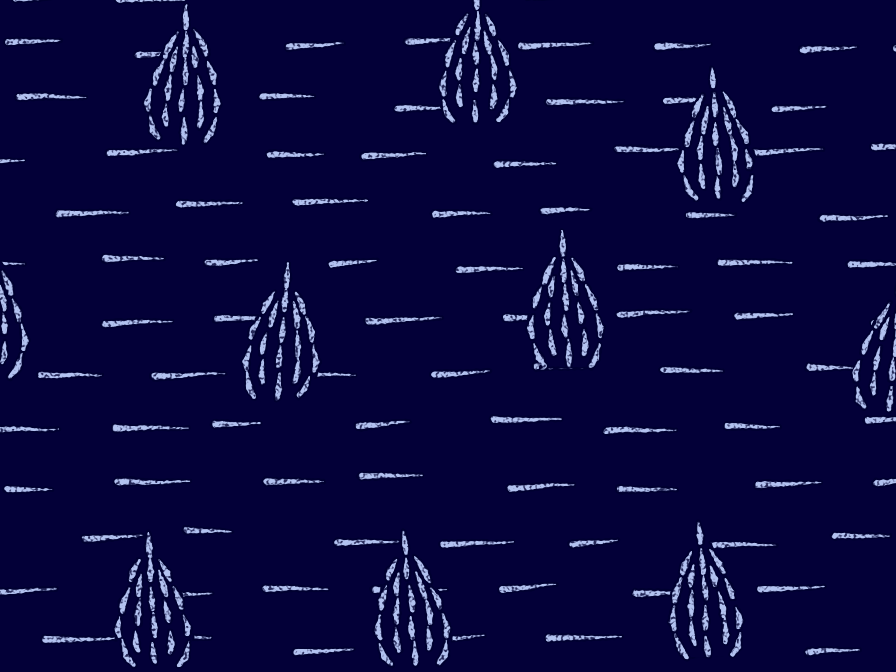
Give the GLSL for this pattern, as a Shadertoy shader.

```glsl
// Chalky seed-shaped drops made of short strokes, over rows of tapered dashes on navy.

vec2 hash2(vec2 p) {
    vec3 q = fract(p.xyx * vec3(0.1031, 0.1030, 0.0973));
    q += dot(q, q.yzx + 33.33);
    return fract((q.xx + q.yz) * q.zy);
}

float cornerGradient(vec2 cell, vec2 offset) {
    float a = 6.2832 * hash2(cell).x;
    return dot(vec2(cos(a), sin(a)), offset);
}

// Gradient noise, roughly -0.7 to 0.7
float noise(vec2 p) {
    vec2 i = floor(p), f = p - i, s = f * f * (3.0 - 2.0 * f), e = vec2(1, 0);
    return mix(mix(cornerGradient(i, f), cornerGradient(i + e, f - e), s.x),
               mix(cornerGradient(i + e.yx, f - e.yx), cornerGradient(i + 1.0, f - 1.0), s.x), s.y);
}

// Distance to a stroke from a to b whose radius goes from ra to rb
float taperedStroke(vec2 p, vec2 a, vec2 b, float ra, float rb) {
    vec2 pa = p - a, ba = b - a;
    float h = clamp(dot(pa, ba) / dot(ba, ba), 0.0, 1.0);
    return length(pa - ba * h) - mix(ra, rb, h);
}

// One dash per cell, each row slid sideways by its own amount
float dashes(vec2 p) {
    vec2 size = vec2(0.19, 0.081);
    float row = floor(p.y / size.y);
    p.x += size.x * hash2(vec2(row, 71.0)).x;
    vec2 id = vec2(floor(p.x / size.x), row);
    vec2 q = p - id * size;
    vec2 r = hash2(id + 13.0), s = hash2(id + 47.0);
    vec2 start = vec2(0.01 + 0.06 * r.x, 0.026 + 0.026 * r.y);
    vec2 reach = vec2(mix(0.065, 0.11, s.x), 0.009 * s.y - 0.002);
    return taperedStroke(q, start, start + reach, 0.0046, 0.0008);
}

const float DROP_HEIGHT = 0.185;

// Half width of a drop at height t, 0 at the base and 1 at the tip
float dropWidth(float t) {
    t = clamp(t, 0.0, 1.0);
    return 0.127 * sqrt(t + 0.08) * pow(1.0 - t, 1.15);
}

vec2 dropPoint(float side, float t) {
    return vec2(side * dropWidth(t), t * DROP_HEIGHT);
}

// Distances to the strokes (x) and the silhouette (y) of the nearest drop
vec2 drops(vec2 p) {
    vec2 size = vec2(0.44, 0.34);
    float row = floor(p.y / size.y);
    p.x += 0.5 * size.x * mod(row, 2.0);
    vec2 id = vec2(floor(p.x / size.x), row);
    vec2 r = hash2(id + 5.0), s = hash2(id + 29.0);
    vec2 q = p - (id + 0.5) * size - (r - 0.5) * vec2(0.12, 0.14);
    q.y += 0.5 * DROP_HEIGHT;
    q.x -= 0.22 * (s.x - 0.5) * (q.y - 0.5 * DROP_HEIGHT);

    float outline = max(abs(q.x) - dropWidth(q.y / DROP_HEIGHT),
                        abs(q.y - 0.5 * DROP_HEIGHT) - 0.5 * DROP_HEIGHT) - 0.007;
    float d = 1.0;
    for (float c = -2.0; c <= 2.0; c++) {
        float inner = mod(abs(c), 2.0);
        float limit = c == 0.0 ? 1.0 : (inner > 0.5 ? 0.7 : 0.82);
        for (float k = 0.0; k < 5.0; k++) {
            vec2 j = hash2(id * 9.0 + vec2(c + 3.0, k + 17.0)) - 0.5;
            float t = 0.08 + 0.225 * k + 0.11 * inner;
            if (t > limit) continue;
            t += 0.03 * j.x;
            float halfSpan = 0.088 + 0.03 * j.y;
            float side = 0.48 * c + 0.12 * j.y;
            vec2 a = dropPoint(side, t - halfSpan), b = dropPoint(side, t + halfSpan);
            // Fullest below the middle, thin at both ends
            vec2 belly = dropPoint(side * 1.04, t - 0.3 * halfSpan);
            d = min(d, taperedStroke(q, belly, a, 0.0047, 0.0030));
            d = min(d, taperedStroke(q, belly, b, 0.0047, 0.0012));
        }
    }
    return vec2(d, outline);
}

void mainImage(out vec4 fragColor, in vec2 fragCoord) {
    vec2 p = fragCoord / iResolution.y;
    float px = 1.0 / iResolution.y;

    // Hand-drawn wobble, then a rough chalk edge
    vec2 q = p + 0.0025 * vec2(noise(p * 24.0), noise(p * 24.0 + 50.0));
    vec2 drop = drops(q);
    float d = min(drop.x, max(dashes(q), -drop.y));
    d += 0.0018 * noise(p * 170.0);

    vec3 navy = vec3(0.01, 0.0, 0.22);
    vec3 shade = vec3(0.0, 0.0, 0.19);
    vec3 chalk = vec3(0.70, 0.76, 0.94);

    // Dark rim around strokes, then speckled chalk
    vec3 color = mix(navy, shade, smoothstep(0.004, 0.0025, d));
    float grain = smoothstep(-0.5, 0.05, noise(p * 230.0) + 0.4 * noise(p * 110.0));
    float cover = smoothstep(0.7 * px, -0.7 * px, d);
    color = mix(color, chalk, cover * mix(0.2, 1.0, grain));
    fragColor = vec4(color, 1.0);
}
```
